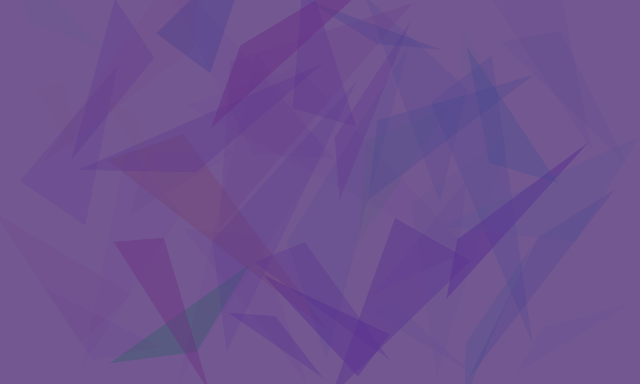
Write a Shadertoy shader that draws this background.

```glsl
vec4 hash4(float n) {
    vec4 q = fract(n * vec4(0.1031, 0.1130, 0.0973, 0.1099) + 0.37);
    q += dot(q, q.wzxy + 33.33);
    return fract((q.xxyz + q.yzzw) * q.zywx);
}

// Signed distance to the line through a and b, positive on its left
float lineSide(vec2 p, vec2 a, vec2 b) {
    vec2 e = b - a, d = p - a;
    return (e.x * d.y - e.y * d.x) / max(length(e), 1e-4);
}

// Positive inside a counter-clockwise triangle
float triangleDepth(vec2 p, vec2 a, vec2 b, vec2 c) {
    return min(lineSide(p, a, b), min(lineSide(p, b, c), lineSide(p, c, a)));
}

// Warm to cool ramp for the glass shards
vec3 shardTint(float t) {
    vec3 tint = vec3(0.47, 0.28, 0.34);
    tint = mix(tint, vec3(0.43, 0.16, 0.49), smoothstep(0.16, 0.22, t));
    tint = mix(tint, vec3(0.35, 0.19, 0.57), smoothstep(0.32, 0.40, t));
    tint = mix(tint, vec3(0.22, 0.23, 0.56), smoothstep(0.54, 0.62, t));
    return mix(tint, vec3(0.28, 0.32, 0.56), smoothstep(0.76, 0.84, t));
}

void mainImage(out vec4 fragColor, in vec2 fragCoord) {
    vec2 p = fragCoord / iResolution.y;
    float aspect = iResolution.x / iResolution.y;
    float pixel = 1.0 / iResolution.y;
    vec3 color = vec3(0.45, 0.34, 0.57);

    for (int i = 0; i < 46; i++) {
        float id = float(i);
        vec4 shape = hash4(id + 3.0);
        vec4 look = hash4(id + 71.0);

        // Evenly scattered centres, smaller shards near the borders
        vec2 spread = fract(0.5 + id * vec2(0.7549, 0.5698));
        vec2 center = vec2(mix(0.08, 0.92, spread.x) * aspect, mix(0.12, 1.02, spread.y));
        float room = min(min(center.x, aspect - center.x), center.y);
        float size = min(mix(0.12, 0.6, shape.x), room + 0.06);

        // Long axis leans along either diagonal
        float angle = mix(0.35, 1.35, shape.y);
        angle = look.x < 0.5 ? angle : 3.1416 - angle;
        angle += look.w < 0.5 ? 0.0 : 3.1416;
        vec2 axis = vec2(cos(angle), sin(angle));
        vec2 normal = vec2(-axis.y, axis.x);

        vec2 tip = center + axis * size;
        vec2 side = center + size * (axis * mix(-0.6, 0.3, shape.z) + normal * mix(0.15, 0.6, shape.w));
        vec2 tail = center - size * (axis * mix(0.4, 1.0, look.y) + normal * 0.1);
        float depth = triangleDepth(p, tip, side, tail);
        float cover = smoothstep(-0.6 * pixel, 0.6 * pixel, depth);

        // Warm shards gather left, cool ones right, with a rare small teal one
        vec3 tint = shardTint(0.6 * center.x / aspect + 0.42 * look.z);
        if (size < 0.25 && shape.z > 0.75) tint = vec3(0.23, 0.37, 0.43);
        float strength = fract(look.y * 7.0 + look.w * 3.0);
        color = mix(color, tint, cover * mix(0.07, 0.56, strength * strength));
    }
    fragColor = vec4(color, 1.0);
}
```
